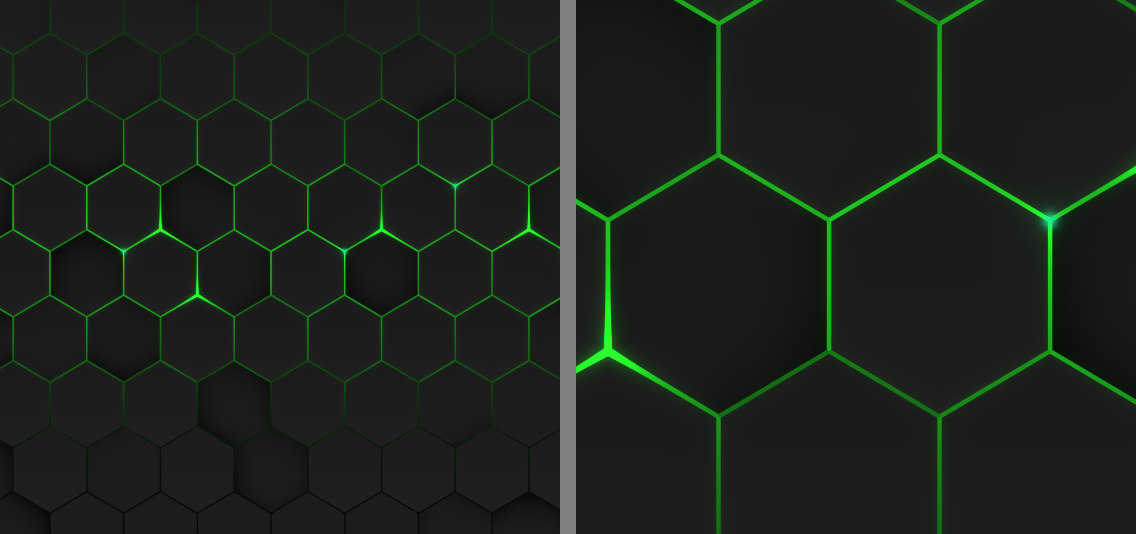
Left: the whole. Right: its middle third, enlarged.
A Shadertoy shader for this pattern:

```glsl
const vec2 GRID = vec2(7.6, 8.157);          // cells across, rows up
const vec2 FIRST_CELL = vec2(0.678, 4.983);  // anchor cell centre, in cells and rows
const float ROW_STEP = 0.8660254;
const float VERTEX_STEP = 0.2886751;         // half of a hexagon side

float hash(vec2 key, float seed) {
    return fract(sin(dot(key, vec2(127.1, 311.7)) + seed) * 4375.85);
}

// Centre of the hexagon of unit width that holds p
vec2 hexCentre(vec2 p) {
    vec2 period = vec2(1.0, 2.0 * ROW_STEP);
    vec2 even = period * round(p / period);
    vec2 odd = period * (round(p / period - 0.5) + 0.5);
    return distance(p, even) < distance(p, odd) ? even : odd;
}

float cellHeight(vec2 centre) {
    return hash(round(centre / vec2(0.5, ROW_STEP)), 2.4);
}

float edgeStrength(vec2 midpoint) {
    return mix(0.55, 1.1, hash(round(midpoint / vec2(0.25, 0.5 * ROW_STEP)), 7.1));
}

// Distance to the nearest of a row of vertices spaced evenly along x
float vertexDistance(vec2 p, float x, float level, float spacing) {
    vec2 d = p - vec2(x, level * VERTEX_STEP);
    d.x -= spacing * round(d.x / spacing);
    return length(d);
}

// Green light: strong through the middle band, fading up and down
float bandEnergy(float y) {
    float t = (y + 0.35) / 1.95;
    return exp(-t * t);
}

void mainImage(out vec4 fragColor, in vec2 fragCoord) {
    vec2 uv = fragCoord / iResolution.xy;
    vec2 p = (uv * GRID - FIRST_CELL) * vec2(1.0, ROW_STEP);
    float pixel = GRID.x / iResolution.x;

    vec2 centre = hexCentre(p);
    vec2 local = p - centre;
    float height = cellHeight(centre);

    // Nearest edge, and shadows cast by higher neighbours
    float edge = 1.0;
    float strength = 1.0;
    float light = 1.0;
    for (int i = 0; i < 6; i++) {
        float angle = float(i) * 1.0471976;
        vec2 dir = vec2(cos(angle), sin(angle));
        float d = 0.5 - dot(local, dir);
        if (d < edge) {
            edge = d;
            strength = edgeStrength(centre + 0.5 * dir);
        }
        float drop = smoothstep(0.25, 0.85, cellHeight(centre + dir) - height);
        light *= 1.0 - 0.6 * drop * exp(-max(d, 0.0) / 0.13);
    }
    edge = max(edge, 0.0);

    // Tile faces
    float face = 0.115 - 0.012 * local.y - 0.008 * bandEnergy(p.y);
    vec3 color = vec3(face * light);

    // Flares and sparks on chosen vertices
    float flare = min(vertexDistance(p, 1.5, -1.0, 3.0), vertexDistance(p, 1.5, -1.0, 5.0));
    flare = min(flare, vertexDistance(p, 2.0, -4.0, 9.0));
    float spark = min(vertexDistance(p, 1.0, -2.0, 3.0), vertexDistance(p, 5.5, 1.0, 9.0));
    float boost = exp(-flare / 0.22) + 0.5 * exp(-spark / 0.18);

    // Glowing seams
    float energy = bandEnergy(p.y) * strength;
    float halfWidth = 0.010 + 0.010 * exp(-flare / 0.15);
    float line = clamp((halfWidth - edge) / pixel + 0.5, 0.0, 1.0);
    vec3 unlit = mix(vec3(0.025), vec3(0.04, 0.15, 0.04), smoothstep(-3.2, -1.8, p.y));
    vec3 seam = unlit + vec3(0.08, 0.58, 0.08) * energy + vec3(0.05, 0.45, 0.06) * boost;
    color += vec3(0.01, 0.10, 0.01) * energy * exp(-edge / 0.025);
    color = mix(color, seam, line);

    // Halos around the flares, cyan cores on the sparks
    color += vec3(0.04, 0.50, 0.05) * exp(-flare / 0.14) * exp(-edge / 0.035);
    color += vec3(0.02, 0.15, 0.06) * exp(-spark / 0.07);
    color = mix(color, vec3(0.12, 0.90, 0.62), 0.85 * exp(-spark * spark / 0.0012));

    fragColor = vec4(clamp(color, 0.0, 1.0), 1.0);
}
```
